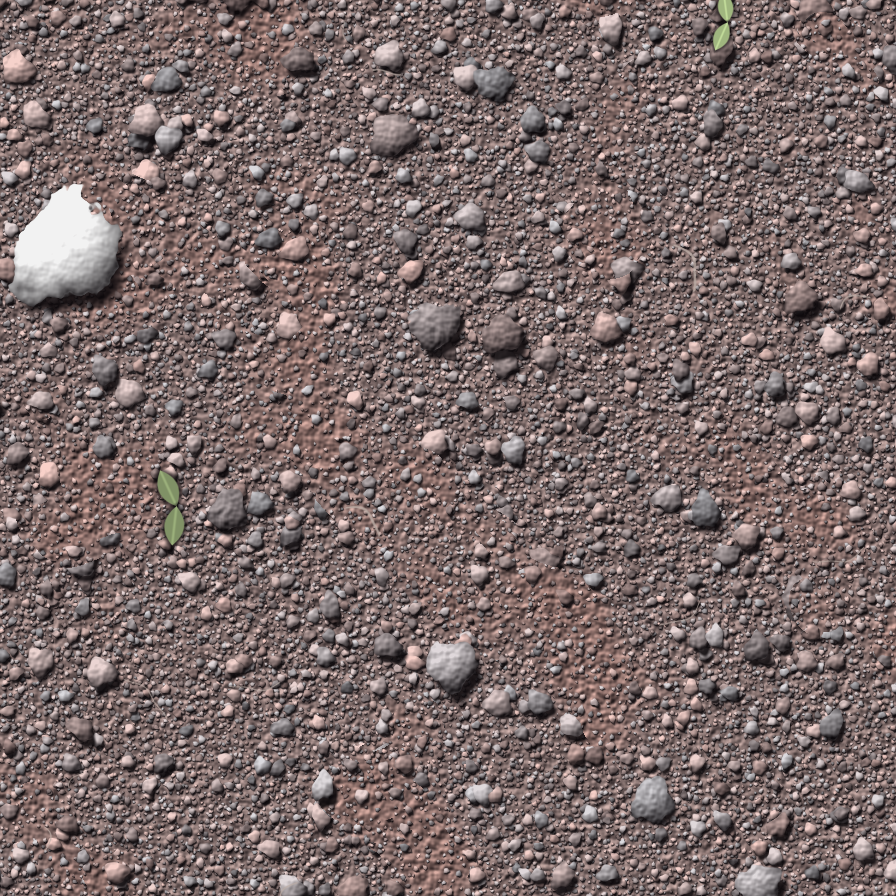
Write a Shadertoy shader that draws this texture.

```glsl
// Volcanic gravel in hard sunlight: reddish soil under five scales of rough stones,
// each painted with a cast shadow and a domed, gritty surface lit from the upper left.
// One pale rock, a few leaves and dry twigs lie on top.

const vec3 DARK = vec3(0.05, 0.035, 0.045);
const vec3 PALE = vec3(0.80, 0.74, 0.735);
const vec3 SOIL_TINT = vec3(1.08, 0.93, 0.88);
const vec3 ASH_TINT = vec3(0.94, 1.01, 1.04);
const vec3 RUST_TINT = vec3(1.07, 0.97, 0.94);
const vec3 CHALK_TINT = vec3(1.04, 1.12, 1.13);
const vec3 LEAF = vec3(0.53, 0.60, 0.42);
const vec3 TWIG = vec3(0.74, 0.68, 0.65);
const vec3 LIGHT = vec3(-0.35, 0.60, 0.72);
const int LAYERS = 5;
const float FINEST_CELLS = 150.0;   // cells across the canvas, smallest stones
const float LAYER_RATIO = 0.58;     // cell count from one layer to the next
const float SHADOW_DEPTH = 0.88;
const float GRIT_CELLS = 85.0;
const int TWIGS = 13;
const float TAU = 6.2831853;

vec4 hash4(vec2 p) {
    vec4 q = fract(p.xyxy * vec4(0.1031, 0.1030, 0.0973, 0.1099));
    q += dot(q, q.wzxy + 33.33);
    return fract((q.xxyz + q.yzzw) * q.zywx);
}

float corner(vec2 cell, vec2 offset) {
    return dot(hash4(cell).xy * 2.0 - 1.0, offset);
}

float gradientNoise(vec2 p) {
    vec2 i = floor(p), f = p - i, e = vec2(1, 0);
    vec2 u = f * f * f * (f * (f * 6.0 - 15.0) + 10.0);
    return mix(mix(corner(i, f), corner(i + e, f - e), u.x),
               mix(corner(i + e.yx, f - e.yx), corner(i + 1.0, f - 1.0), u.x), u.y);
}

float gritHeight(vec2 p) {
    p *= GRIT_CELLS;
    return gradientNoise(p) + 0.6 * gradientNoise(p * 2.1 + 17.0);
}

vec2 rotate(vec2 p, float a) {
    return vec2(cos(a) * p.x + sin(a) * p.y, cos(a) * p.y - sin(a) * p.x);
}

// Lumpy ellipse; 1 on the rim
float outline(vec2 q, vec4 seed) {
    q = rotate(q, seed.x * TAU) * vec2(1.0, mix(1.0, 1.5, seed.y));
    float a = atan(q.y, q.x + 1e-5);
    return length(q) * (1.0 + 0.11 * sin(3.0 * a + seed.z * TAU) + 0.07 * sin(5.0 * a + seed.w * TAU));
}

void paintStone(inout vec3 col, vec2 q, float blur, vec4 seed, float bright, vec3 tint, vec2 grit) {
    if (dot(q, q) > 4.5) return;
    vec2 away = -normalize(LIGHT.xy) * mix(0.25, 0.65, seed.w);
    float shadow = 1.0 - smoothstep(0.8 - blur, 1.05 + blur, outline(q - away, seed));
    col = mix(col, DARK, SHADOW_DEPTH * shadow);

    float d = outline(q, seed) + 0.18 * grit.x;
    vec3 normal = normalize(vec3(q, sqrt(max(0.0, 1.0 - d * d)) + 0.35));
    float lit = max(0.0, dot(normal, LIGHT));
    float tone = bright * (0.2 + lit) + 0.55 * grit.y;
    vec3 body = mix(DARK, PALE, clamp(tone, 0.0, 1.15)) * tint;
    col = mix(col, body, 1.0 - smoothstep(1.0 - blur, 1.0 + blur, d));
}

void paintLayer(inout vec3 col, vec2 p, float px, int layer, float bareness, vec2 grit) {
    float coarse = float(layer) / float(LAYERS - 1);
    float cells = FINEST_CELLS * pow(LAYER_RATIO, float(layer));
    float density = mix(0.92, 0.12, sqrt(coarse)) * (1.0 - 0.6 * bareness);
    vec2 g = p * cells, base = floor(g);
    for (int y = -1; y <= 1; y++)
    for (int x = -1; x <= 1; x++) {
        vec2 cell = base + vec2(x, y);
        vec4 place = hash4(cell + 37.0 * float(layer + 1));
        if (place.z > density) continue;
        vec4 seed = hash4(cell + 71.0 * float(layer + 3));
        vec2 center = cell + 0.15 + 0.7 * place.xy;
        float radius = mix(0.24, 0.5, place.w * place.w);
        float bright = mix(0.6, 1.08, fract(seed.x * 7.0 + place.w));
        vec3 tint = mix(ASH_TINT, RUST_TINT, fract(seed.z * 5.0 + place.x));
        paintStone(col, (g - center) / radius, px * cells / radius, seed, bright, tint, grit);
    }
}

void paintLeaf(inout vec3 col, vec2 p, float px, float angle, float size, vec3 tint) {
    vec2 q = rotate(p, angle) / size - vec2(1, 0);
    float d = abs(q.y) - 0.5 * (1.0 - q.x * q.x);
    float vein = smoothstep(0.0, 0.12, abs(q.y));
    col = mix(col, DARK, 0.6 * (1.0 - smoothstep(0.0, 0.35, d)));
    col = mix(col, tint * mix(1.15, 0.95, vein), 1.0 - smoothstep(-px / size, px / size, d));
}

void mainImage(out vec4 fragColor, in vec2 fragCoord) {
    float px = 1.0 / iResolution.y;
    vec2 p = fragCoord * px;

    // Grit: height and its slope toward the light
    float height = gritHeight(p);
    vec2 grit = vec2(height, height - gritHeight(p + normalize(LIGHT.xy) * 0.0026));

    // Soil with bare rusty patches
    float patches = gradientNoise(p * 5.0 + 3.0) + 0.5 * gradientNoise(p * 13.0);
    float bareness = smoothstep(0.0, 0.45, patches);
    float soilTone = 0.58 + 0.85 * grit.y + 0.15 * height;
    vec3 col = mix(DARK, PALE, clamp(soilTone, 0.05, 1.0)) * mix(vec3(1), SOIL_TINT, 0.5 + 0.5 * bareness);

    for (int i = 0; i < LAYERS; i++) paintLayer(col, p, px, i, bareness, grit);

    // Dry twigs
    for (int i = 0; i < TWIGS; i++) {
        vec4 r = hash4(vec2(i, 9)), s = hash4(vec2(i, 23));
        vec2 q = rotate(p - r.xy, r.z * TAU);
        float reach = mix(0.008, 0.035, r.w);
        q.y += (s.x - 0.5) * q.x * q.x / reach + 0.002 * sin(q.x * 150.0);
        float d = length(vec2(max(abs(q.x) - reach, 0.0), q.y)) - mix(0.0005, 0.0018, s.y * s.y);
        col = mix(col, TWIG, 0.8 * (1.0 - smoothstep(-px, px, d)));
    }

    // Pale rock and leaves
    vec2 rock = (p - vec2(0.073, 0.72)) / 0.064;
    float pits = 0.18 * gradientNoise(rock * 4.0);
    paintStone(col, rock + pits, px / 0.064, vec4(0.12, 0.35, 0.3, 0.1), 1.3 + pits, CHALK_TINT, grit * 0.5);
    for (int i = 0; i < 2; i++) {
        float turn = float(i) * 2.6;
        paintLeaf(col, p - vec2(0.197, 0.435), px, 2.0 + turn, 0.022, LEAF);
        paintLeaf(col, p - vec2(0.812, 0.975), px, 1.7 + turn, 0.017, LEAF * 1.25);
    }
    fragColor = vec4(clamp(col, 0.0, 1.0), 1.0);
}
```
